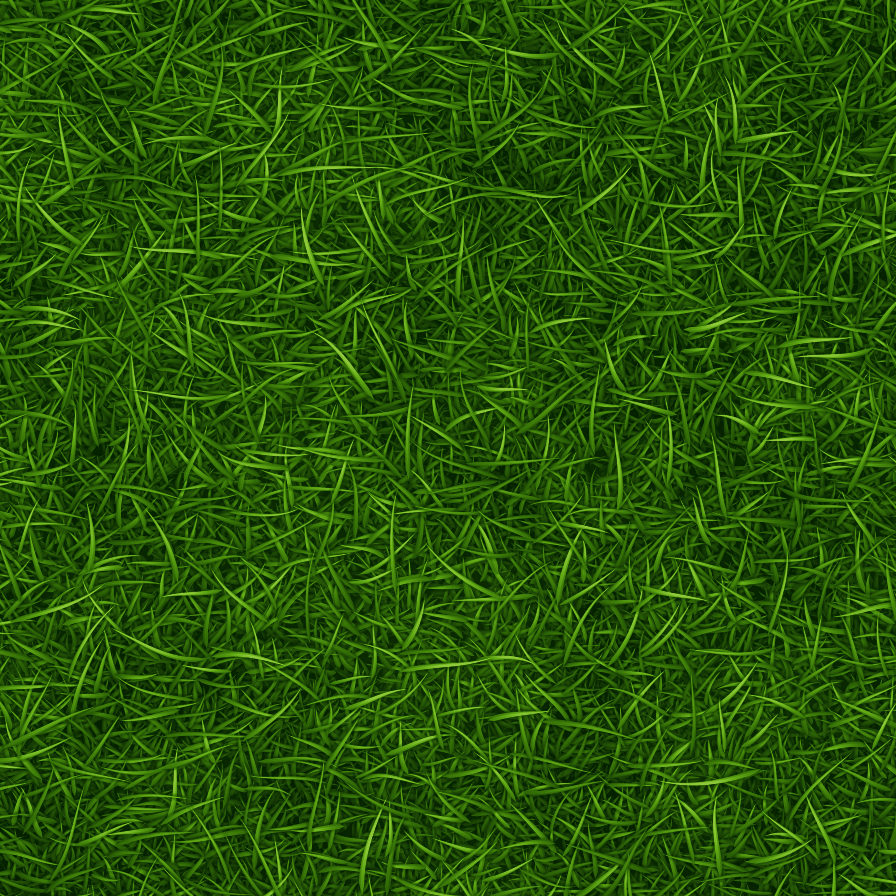
A WebGL 2 fragment shader for this texture:

```glsl
#version 300 es
precision highp float;
// Dense lawn seen from above. Layers of curved, tapered blades are scattered
// on jittered grids, short and dark below, long and bright on top. Each blade
// shades what lies under it; the summed light is mapped to a green ramp.

uniform vec2 u_resolution;
out vec4 fragColor;

const int LAYERS = 19;
const float CELL_LOW = 0.026;      // grid spacing of the lowest layer
const float CELL_TOP = 0.072;      // grid spacing of the top layer
const float HALF_WIDTH = 0.0027;   // half width of a blade near its root
const float SHADOW_REACH = 0.0045; // how far a blade shades beyond its edge
const float SHADOW_DEPTH = 0.30;
const float LIGHT_LOW = 0.27;
const float LIGHT_TOP = 0.90;
const float LIGHT_SPREAD = 0.36;   // variation from blade to blade
const float GROUND_LIGHT = 0.06;
const float PATCH_SCALE = 9.0;
const float PATCH_DEPTH = 0.16;

const vec3 GREENS[7] = vec3[7](
  vec3(0.02, 0.13, 0.00), vec3(0.07, 0.21, 0.01), vec3(0.12, 0.29, 0.02),
  vec3(0.18, 0.40, 0.02), vec3(0.26, 0.51, 0.04), vec3(0.38, 0.66, 0.08),
  vec3(0.56, 0.79, 0.23));

float hash(vec2 p) {
  return fract(sin(dot(p, vec2(12.9898, 78.233))) * 43758.5453);
}

vec4 hash4(vec2 p) {
  vec4 seed = dot(p, vec2(12.9898, 78.233)) + vec4(0.0, 1.7, 3.9, 5.3);
  return fract(sin(seed) * 43758.5453);
}

float valueNoise(vec2 p) {
  vec2 i = floor(p);
  vec2 f = smoothstep(0.0, 1.0, p - i);
  float low = mix(hash(i), hash(i + vec2(1.0, 0.0)), f.x);
  float high = mix(hash(i + vec2(0.0, 1.0)), hash(i + 1.0), f.x);
  return mix(low, high, f.y);
}

vec3 greenRamp(float light) {
  float level = clamp(light * 5.0, 0.0, 5.999);
  int i = int(level);
  return mix(GREENS[i], GREENS[i + 1], fract(level));
}

// Lays one blade over the light gathered so far; p is relative to its centre.
float layBlade(float light, vec2 p, vec4 shape, vec4 look, float cell,
               float height, float pixel) {
  float spread = mix(2.7, 3.7, height);
  float angle = 1.5708 + (shape.z - 0.5) * spread;
  vec2 axis = vec2(cos(angle), sin(angle));
  float halfLength = cell * mix(0.42, 0.88, shape.w);
  float u = dot(p, axis) / halfLength;
  if (abs(u) > 1.0) return light;

  // Curved spine with a bow and a slight S-bend
  float bow = (look.x - 0.5) * mix(0.75, 0.36, height);
  float sway = (look.y - 0.5) * mix(0.70, 0.25, height);
  float spine = (1.0 - u * u) * (bow + sway * u);
  float slope = -2.0 * u * bow + sway * (1.0 - 3.0 * u * u);
  float across = dot(p, vec2(-axis.y, axis.x)) - spine * halfLength;
  across *= inversesqrt(1.0 + slope * slope);

  // Width tapers towards the tip
  float along = 0.5 + 0.5 * u;
  float taper = (1.0 - along * along) * smoothstep(0.0, 0.15, along);
  float width = HALF_WIDTH * mix(0.7, 1.2, look.z) * taper;
  float edge = abs(across) - width;

  float shade = 1.0 - smoothstep(0.0, SHADOW_REACH, edge);
  light *= 1.0 - SHADOW_DEPTH * shade * smoothstep(0.0, 0.3, taper);

  // Dark root, one lit side and a fine bright rib
  float side = clamp(across / max(width, 0.25 * pixel), -1.0, 1.0);
  float lit = mix(LIGHT_LOW, LIGHT_TOP, height);
  lit += (look.w - 0.5) * LIGHT_SPREAD;
  lit += side * (look.y > 0.5 ? 0.13 : -0.13);
  lit += 0.10 * height * exp(-7.0 * side * side);
  lit *= mix(0.72, 1.08, smoothstep(0.0, 0.6, along));
  float cover = 1.0 - smoothstep(-0.6 * pixel, 0.6 * pixel, edge);
  cover *= smoothstep(0.0, 0.5 * pixel, width);
  return mix(light, lit, cover);
}

void main() {
  vec2 uv = gl_FragCoord.xy / u_resolution.y;
  float pixel = 1.0 / u_resolution.y;
  float light = GROUND_LIGHT;

  // Layers from the ground up
  for (int layer = 0; layer < LAYERS; layer++) {
    float id = float(layer);
    float height = id / float(LAYERS - 1);
    float cell = mix(CELL_LOW, CELL_TOP, height * height * height);
    vec2 grid = uv / cell + vec2(hash(vec2(id, 3.0)), hash(vec2(id, 8.0)));
    vec2 home = floor(grid);
    for (int y = -1; y <= 1; y++) {
      for (int x = -1; x <= 1; x++) {
        vec2 corner = home + vec2(x, y);
        vec4 shape = hash4(corner + vec2(71.0 * id, 13.0 * id));
        vec4 look = fract(shape.wzxy * 61.7 + shape.yxwz * 37.3);
        vec2 centre = corner + 0.1 + 0.8 * shape.xy;
        light = layBlade(light, (grid - centre) * cell, shape, look, cell,
                         height, pixel);
      }
    }
  }

  // Broad patches of thinner and fuller growth
  light += (valueNoise(uv * PATCH_SCALE) - 0.5) * PATCH_DEPTH;
  fragColor = vec4(greenRamp(light), 1.0);
}
```
